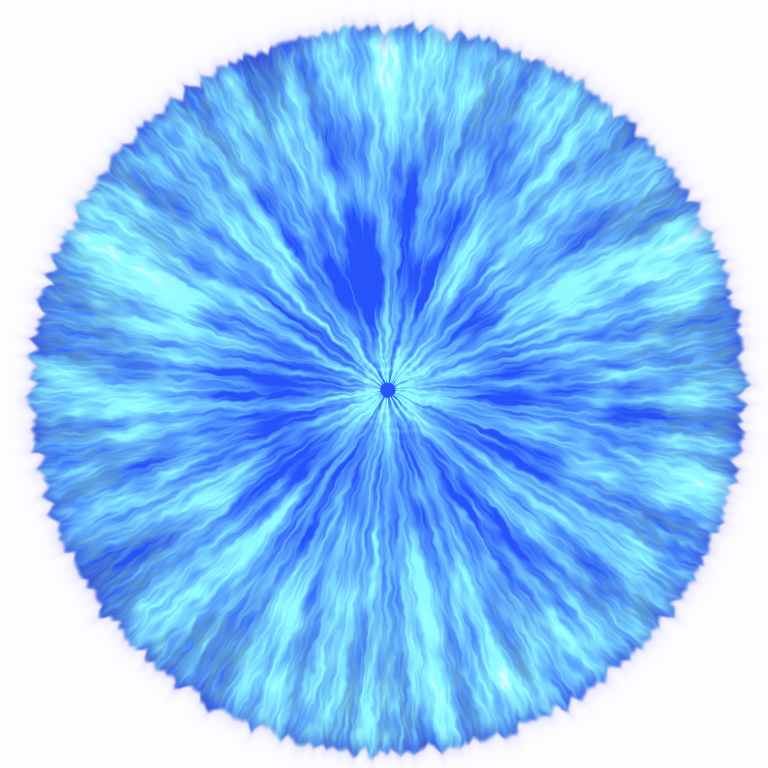
This background is drawn by a WebGL 2 fragment shader. Its source:

```glsl
#version 300 es
precision highp float;
// A round burst of blue and cyan fibres on white, with a bright core and a tufted rim.
// Ridged gradient noise in polar coordinates, periodic in angle, makes the fibres;
// a radial profile and three wide lobes set the light and dark regions.

#define CENTER vec2(0.505, 0.492)
#define RADIUS 0.463
#define CORE_SIZE 0.068
#define FIBRE_LAYERS 5
#define FIBRE_GAIN 0.85
#define STREAK_GAIN 0.62
#define WIGGLE 0.0055
#define DEEP_BLUE vec3(0.15, 0.33, 0.98)
#define CYAN vec3(0.57, 0.98, 1.0)
#define RIM_BLUE vec3(0.22, 0.32, 0.84)
#define SLATE vec3(0.35, 0.56, 0.75)
#define PAPER vec3(0.995, 0.995, 1.0)

uniform vec2 u_resolution;
out vec4 fragColor;

const float TAU = 6.2831853;

// Unit gradient from an integer hash of the cell
vec2 gradient(vec2 cell, float period) {
    uint h = uint(mod(cell.x, period)) * 1597u + uint(int(cell.y) + 4096) * 51749u;
    h = (h ^ (h >> 15)) * 739391u;
    h = (h ^ (h >> 13)) * 974711u;
    h ^= h >> 16;
    float angle = float(h & 65535u) / 65536.0 * TAU;
    return vec2(cos(angle), sin(angle));
}

// Gradient noise, about -0.7 to 0.7, repeating along x
float noise(vec2 p, float period) {
    vec2 i = floor(p), f = p - i;
    vec2 u = f * f * f * (f * (f * 6.0 - 15.0) + 10.0);
    vec2 s = vec2(1.0, 0.0);
    float a = dot(gradient(i, period), f);
    float b = dot(gradient(i + s.xy, period), f - s.xy);
    float c = dot(gradient(i + s.yx, period), f - s.yx);
    float d = dot(gradient(i + s.xx, period), f - s.xx);
    return mix(mix(a, b, u.x), mix(c, d, u.x), u.y);
}

float polarNoise(float turn, float r, float count, float stretch) {
    return noise(vec2(turn * count, r * stretch + count), count);
}

float ridge(float n) {
    return 1.0 - smoothstep(0.0, 0.36, abs(n));
}

float bell(float x, float width) {
    return exp(-x * x / (width * width));
}

// Branching threads; finer layers appear where the circle is wide enough
float fibres(float turn, float r) {
    float sum = 0.0, total = 0.001;
    float count = 20.0, stretch = 5.0;
    for (int i = 0; i < FIBRE_LAYERS; i++) {
        float weight = smoothstep(0.003, 0.009, TAU * r / count);
        sum += weight * ridge(polarNoise(turn, r, count, stretch));
        total += weight;
        count *= 2.0;
        stretch *= 1.45;
    }
    return sum / total;
}

void main() {
    float side = min(u_resolution.x, u_resolution.y);
    vec2 uv = (gl_FragCoord.xy - 0.5 * (u_resolution - side)) / side;
    vec2 p = uv - CENTER;
    float r = length(p);
    float angle = atan(p.y, p.x + 1e-6);

    // Bend the fibres sideways
    float bend = noise(p * 34.0, 4096.0) + 0.5 * noise(p * 83.0 + 7.0, 4096.0);
    float turn = angle / TAU + WIGGLE * bend / (TAU * max(r, 0.04));

    // Fibres and wide streaks
    float thread = fibres(turn, r);
    float streak = polarNoise(turn, r, 34.0, 3.5) + 0.9 * polarNoise(turn, r, 92.0, 5.5);
    streak *= smoothstep(0.02, 0.16, r);
    float grain = ridge(noise(p * 75.0, 4096.0)) - 0.5;

    // Brightness: glowing core, blue ring, paler outer zone
    float core = bell(r, CORE_SIZE);
    float level = 0.42 + 0.46 * core - 0.2 * bell(r - 0.14, 0.065);
    level += 0.17 * smoothstep(0.15, 0.33, r);
    level += 0.13 * sin(3.0 * angle) * smoothstep(0.06, 0.14, r) * (1.0 - 0.6 * smoothstep(0.25, 0.42, r));
    level += STREAK_GAIN * streak + FIBRE_GAIN * (thread - 0.5);
    level += 0.22 * core * grain - 0.65 * bell(r, 0.015);

    // Tufted outline
    float tuft = 0.013 * polarNoise(turn, 0.0, 110.0, 1.0) + 0.013 * polarNoise(turn, 0.0, 240.0, 1.0);
    float edge = RADIUS + 0.009 * pow(sin(angle), 2.0) + tuft;
    float outer = smoothstep(0.25, 0.43, r);
    float rim = smoothstep(edge - 0.028, edge + 0.003, r);

    // Fibre colours, white glints and slate gaps
    vec3 color = mix(DEEP_BLUE, CYAN, clamp(level, 0.0, 1.0));
    color = mix(color, vec3(1.0), 0.8 * outer * smoothstep(1.02, 1.4, level));
    float gap = ridge(polarNoise(turn, r, 280.0, 16.0)) * smoothstep(0.15, -0.3, streak);
    color = mix(color, SLATE, 0.65 * outer * gap);
    color = mix(color, RIM_BLUE, rim * (0.8 - 0.45 * clamp(level, 0.0, 1.0)));

    // Soft lavender halo over the paper
    float halo = 0.28 * exp(-max(r - edge, 0.0) / 0.009);
    vec3 ground = mix(PAPER, vec3(0.5, 0.48, 0.95), halo);
    float body = 1.0 - smoothstep(edge - 0.004, edge + 0.005, r);
    fragColor = vec4(mix(ground, color, body), 1.0);
}
```
